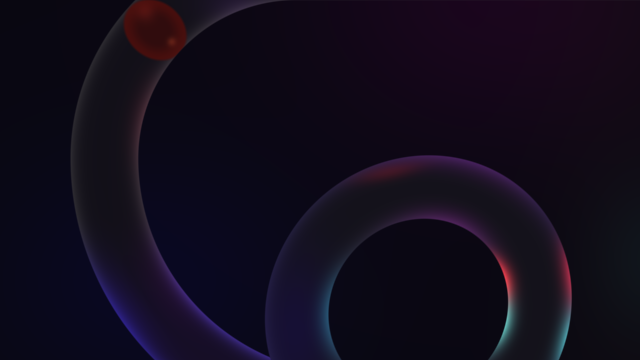
A Shadertoy shader for this background:

```glsl
// Soft elliptical light, 1 at its centre
float spot(vec2 p, vec2 centre, vec2 size) {
    vec2 d = (p - centre) / size;
    return exp(-dot(d, d));
}

// Position across a tube: -1 on the inner edge, 1 on the outer edge
float across(vec2 q, float radius, float halfWidth) {
    return (length(q) - radius) / halfWidth;
}

float coverage(float s, float halfWidth) {
    float pixel = 1.0 / (iResolution.y * halfWidth);
    return 1.0 - smoothstep(1.0 - pixel, 1.0 + pixel, abs(s));
}

// Light gathered towards one edge of the glass
float rim(float s, float sharpness) {
    return pow(clamp(s, 0.0, 1.0), sharpness);
}

vec3 backdrop(vec2 p) {
    vec3 col = vec3(0.037, 0.029, 0.068);
    col += vec3(0.065, -0.008, 0.045) * spot(p, vec2(1.38, 1.02), vec2(0.52, 0.42));
    col += vec3(0.000, 0.004, 0.065) * spot(p, vec2(0.42, 0.22), vec2(0.45, 0.35));
    col += vec3(0.012, 0.045, 0.040) * spot(p, vec2(1.82, 0.28), vec2(0.18, 0.22));
    col += vec3(0.014, 0.010, 0.000) * smoothstep(1.3, 1.75, p.x);
    return col;
}

vec3 sweepColour(vec2 p, float s) {
    float outer = rim(s, 5.0), inner = rim(-s, 5.0);
    float low = smoothstep(0.42, 0.10, p.y);
    vec3 col = mix(vec3(0.072, 0.064, 0.096), vec3(0.085, 0.055, 0.150), low);

    // Grey upper edges turning violet blue below
    col += mix(vec3(0.11, 0.11, 0.10), vec3(0.07, 0.06, 0.25), low) * outer;
    col += mix(vec3(0.13, 0.12, 0.12), vec3(0.15, 0.11, 0.38), low) * inner;
    col += vec3(0.03, 0.02, 0.17) * rim(s, 1.2) * spot(p, vec2(0.36, 0.13), vec2(0.14, 0.16));
    col += vec3(0.10, 0.01, 0.02) * rim(-s, 2.0) * spot(p, vec2(0.39, 0.68), vec2(0.07, 0.15));
    col += vec3(0.05, 0.00, 0.04) * rim(-s, 0.8) * spot(p, vec2(0.46, 0.23), vec2(0.12, 0.18));
    col += vec3(0.05, 0.02, 0.08) * spot(p, vec2(0.66, 0.99), vec2(0.10, 0.06));

    // Red bead inside the glass
    vec2 d = p - vec2(0.431, 0.917);
    vec2 bead = vec2(dot(d, vec2(0.65, 0.76)) / 0.078, dot(d, vec2(-0.76, 0.65)) / 0.096);
    float r = length(bead);
    vec3 red = vec3(0.20, 0.045, 0.045) + vec3(0.10, 0.01, 0.0) * smoothstep(0.4, 0.95, r);
    red += vec3(0.18, 0.08, 0.04) * spot(p, vec2(0.477, 0.884), vec2(0.012));
    red += vec3(0.12, 0.03, 0.02) * spot(p, vec2(0.405, 0.965), vec2(0.025));
    return mix(col, red, 0.9 * (1.0 - smoothstep(0.92, 1.04, r)));
}

vec3 ringColour(vec2 p, float s) {
    float outer = rim(s, 4.0), inner = rim(-s, 4.0);
    vec3 col = vec3(0.078, 0.072, 0.105);
    col += vec3(0.055, 0.050, 0.110) * outer + vec3(0.06, 0.06, 0.08) * inner;

    // Blue body on the left, purple across the top
    col += vec3(0.01, -0.01, 0.10) * spot(p, vec2(0.82, 0.08), vec2(0.12, 0.22));
    col += vec3(0.15, 0.01, 0.16) * rim(s, 2.2) * spot(p, vec2(1.30, 0.54), vec2(0.26, 0.18));
    col += vec3(0.18, 0.01, 0.18) * rim(-s, 2.2) * spot(p, vec2(1.26, 0.38), vec2(0.15, 0.10));
    col += vec3(0.14, 0.01, 0.00) * spot(p - vec2(0.0, 0.2 * (p.x - 1.08)),
        vec2(1.08, 0.522), vec2(0.09, 0.022));
    col += vec3(0.02, 0.22, 0.23) * rim(-s, 3.0) * spot(p, vec2(0.90, 0.12), vec2(0.08, 0.14));

    // Vivid red and teal reflections on the right
    col += vec3(0.85, 0.10, 0.10) * inner * spot(p, vec2(1.398, 0.225), vec2(0.07, 0.065));
    col += vec3(0.28, 0.70, 0.62) * inner * spot(p, vec2(1.390, 0.105), vec2(0.08, 0.075));
    col += vec3(0.58, 0.06, 0.08) * outer * spot(p, vec2(1.574, 0.230), vec2(0.07, 0.085));
    col += vec3(0.18, 0.55, 0.50) * outer * spot(p, vec2(1.565, 0.065), vec2(0.08, 0.085));
    return col;
}

void mainImage(out vec4 fragColor, in vec2 fragCoord) {
    vec2 p = fragCoord / iResolution.y;
    vec3 col = backdrop(p);

    // Large sweep: two arcs joined at their leftmost point
    float radius = p.y > 0.56 ? 0.534 : 0.694;
    vec2 q = p - vec2(0.290 + radius, 0.56);
    q.x = min(q.x, 0.0);
    float s = across(q, radius, 0.094);
    col = mix(col, sweepColour(p, s), coverage(s, 0.094));

    // Slightly slanted ring in front
    q = p - vec2(1.162, 0.1435);
    q.x -= 0.07 * q.y;
    s = across(q, 0.337, 0.088);
    col = mix(col, ringColour(p, s), coverage(s, 0.088));

    fragColor = vec4(col, 1.0);
}
```
